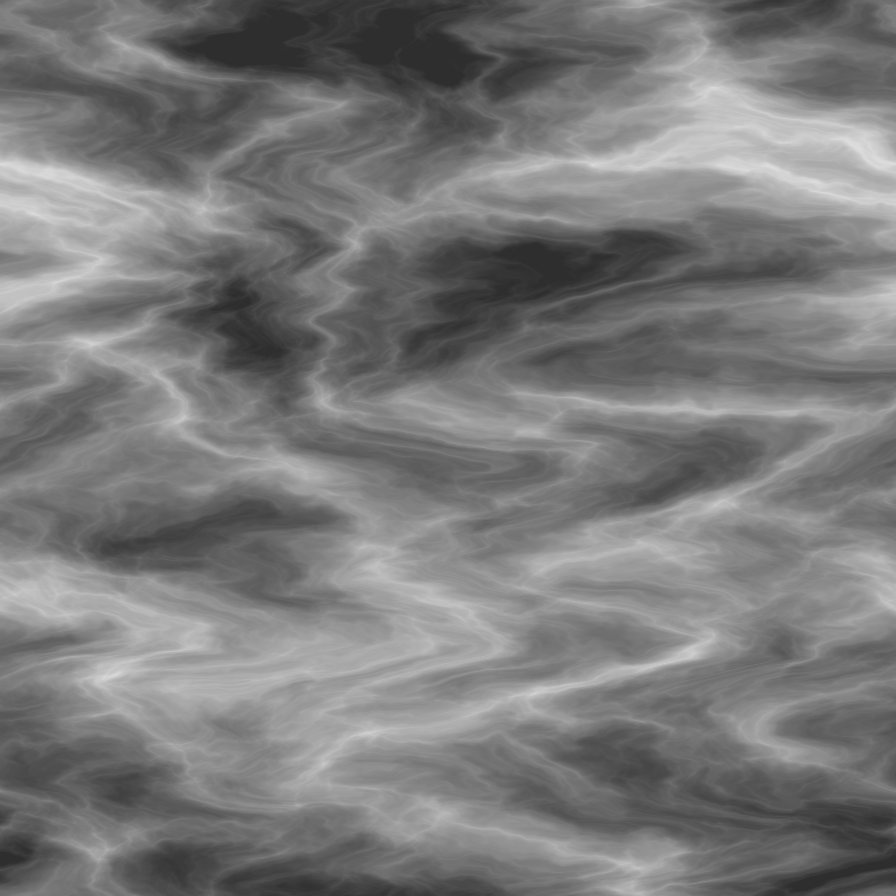
Write a WebGL 1 fragment shader that draws this texture map.

```glsl
precision highp float;
// Tileable grey storm clouds: ridged noise sheared into horizontal zigzags.

uniform vec2 u_resolution;

// Unit gradient with a random direction, repeating every period cells.
vec2 gradient(vec2 cell, vec2 period, float seed) {
  vec2 c = mod(cell, period) + seed * 17.0;
  float angle = 6.2832 * fract(sin(dot(c, vec2(127.1, 311.7))) * 43758.5453);
  return vec2(cos(angle), sin(angle));
}

// Periodic gradient noise over the unit square; the seed also shifts the lattice.
float noise(vec2 uv, vec2 period, float seed) {
  vec2 p = uv * period + seed * vec2(0.37, 0.61);
  vec2 i = floor(p);
  vec2 f = p - i;
  vec2 w = f * f * f * (f * (f * 6.0 - 15.0) + 10.0);
  float a = dot(gradient(i, period, seed), f);
  float b = dot(gradient(i + vec2(1.0, 0.0), period, seed), f - vec2(1.0, 0.0));
  float c = dot(gradient(i + vec2(0.0, 1.0), period, seed), f - vec2(0.0, 1.0));
  float d = dot(gradient(i + 1.0, period, seed), f - 1.0);
  return mix(mix(a, b, w.x), mix(c, d, w.x), w.y);
}

// Layered noise, used to bend the clouds; a higher gain is more ragged.
float fbm(vec2 uv, vec2 period, float gain, float seed) {
  float sum = 0.0;
  float amplitude = 1.0;
  for (int k = 0; k < 6; k++) {
    sum += amplitude * noise(uv, period, seed);
    amplitude *= gain;
    period *= 2.0;
    seed += 1.0;
  }
  return sum;
}

// Distance from the bright creases, summed over octaves.
float creaseDepth(vec2 uv, vec2 period, float seed) {
  float sum = 0.0;
  float amplitude = 1.0;
  for (int k = 0; k < 7; k++) {
    float n = abs(noise(uv, period, seed));
    sum += amplitude * pow(1.6 * n + 0.0005, 0.65);
    amplitude *= 0.52;
    period *= 2.0;
    seed += 1.0;
  }
  return sum;
}

void main() {
  vec2 uv = gl_FragCoord.xy / u_resolution;

  // Sideways shear that changes quickly with height makes the zigzags.
  vec2 bent = uv;
  bent.x += 0.46 * fbm(uv, vec2(1.0, 5.0), 0.43, 3.0);
  bent.y += 0.06 * fbm(uv, vec2(3.0, 4.0), 0.52, 11.0);

  // Bright creases over dark hollows, with broad changes of tone.
  float grey = 0.886 - 0.5 * creaseDepth(bent, vec2(2.0, 4.0), 21.0);
  grey += 0.27 * noise(bent, vec2(2.0, 3.0), 37.0);

  gl_FragColor = vec4(vec3(clamp(grey, 0.18, 0.86)), 1.0);
}
```
